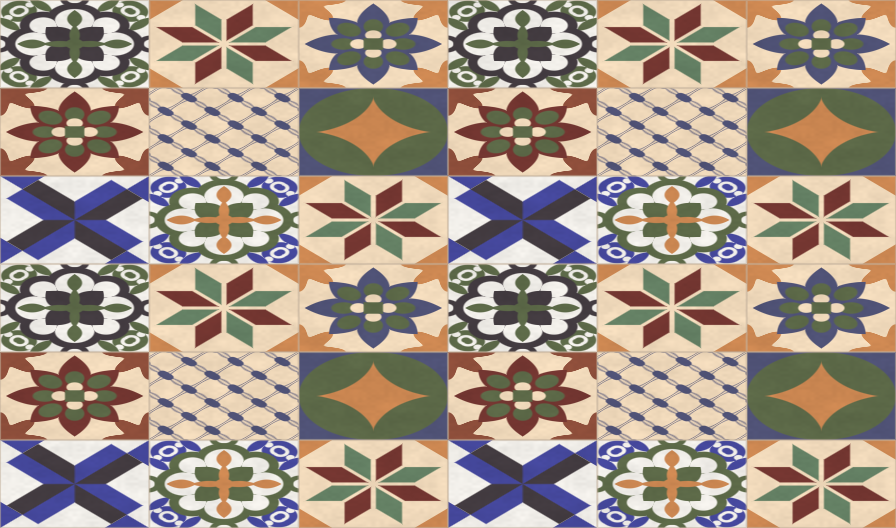
A WebGL 1 fragment shader for this pattern:

```glsl
precision highp float;
uniform vec2 u_resolution;

const vec3 CREAM = vec3(0.94, 0.85, 0.73);
const vec3 WHITE = vec3(0.94, 0.93, 0.91);
const vec3 GREEN = vec3(0.36, 0.41, 0.28);
const vec3 SAGE = vec3(0.39, 0.50, 0.39);
const vec3 DARK = vec3(0.26, 0.23, 0.25);
const vec3 ORANGE = vec3(0.80, 0.53, 0.32);
const vec3 RED = vec3(0.45, 0.21, 0.19);
const vec3 BLUE = vec3(0.27, 0.28, 0.61);
const vec3 SLATE = vec3(0.31, 0.32, 0.46);

float hash(vec2 p) {
  return fract(sin(dot(p, vec2(127.1, 311.7))) * 43758.5453);
}

float noise(vec2 p) {
  vec2 i = floor(p), f = fract(p);
  f = f * f * (3.0 - 2.0 * f);
  return mix(mix(hash(i), hash(i + vec2(1.0, 0.0)), f.x),
             mix(hash(i + vec2(0.0, 1.0)), hash(i + 1.0), f.x), f.y);
}

vec3 paint(vec3 base, vec3 ink, float d, float px) {
  return mix(base, ink, 1.0 - smoothstep(-px, px, d));
}

// Mirrors the plane into one octant
vec2 fold(vec2 p) {
  p = abs(p);
  return p.x > p.y ? p : p.yx;
}

vec2 diagonal(vec2 p) {
  return vec2(p.x + p.y, p.y - p.x) * 0.7071;
}

// Pointed leaf along x
float leaf(vec2 p, float mid, float halfLen, float halfWidth) {
  float t = (p.x - mid) / halfLen;
  return abs(p.y) - halfWidth * (1.0 - t * t);
}

// Alternates 0 and 1 between octants
float octant(vec2 p, float px) {
  vec2 q = abs(p);
  vec3 s = clamp(vec3(p, q.x - q.y) / px, -1.0, 1.0);
  return 0.5 + 0.5 * s.x * s.y * s.z;
}

vec3 starTile(vec2 p, float px) {
  vec2 q = fold(p);
  vec3 col = paint(CREAM, ORANGE, 1.55 - q.x - q.y, px);
  float d = max(abs(q.y - 0.21) - 0.175, 0.7 * (abs(q.x - q.y - 0.28) - 0.24));
  return paint(col, mix(RED, SAGE, octant(p, px)), d, px);
}

vec3 pinwheelTile(vec2 p, float px) {
  vec2 q = fold(p);
  float side = octant(p, px);
  vec3 col = paint(WHITE, mix(WHITE, BLUE, side), 1.4 - q.x - q.y, px);
  float arm = max(q.x - q.y - 0.42, q.x + q.y - 1.4);
  return paint(col, mix(BLUE, DARK, side), arm * 0.7, px);
}

vec3 flowerTile(vec2 p, vec3 petal, vec3 corner, float px) {
  vec2 q = fold(p), d = diagonal(q), c = 1.0 - abs(p);
  float scallop = 0.5 + 0.13 * cos(8.0 * atan(c.y, c.x + 0.001));
  vec3 col = paint(CREAM, corner, length(c) - scallop, px);
  float spikes = min(leaf(q, 0.45, 0.47, 0.22), leaf(d, 0.42, 0.42, 0.2));
  col = paint(col, petal, spikes, px);
  col = paint(col, GREEN, length((d - vec2(0.46, 0.0)) * vec2(0.8, 1.0)) - 0.14, px);
  col = paint(col, GREEN, length((q - vec2(0.4, 0.0)) * vec2(0.8, 1.0)) - 0.13, px);
  col = paint(col, CREAM, length(q - vec2(0.2, 0.0)) - 0.11, px);
  return paint(col, GREEN, q.x - 0.13, px);
}

vec3 scrollTile(vec2 p, vec3 band, vec3 scroll, vec3 petal, vec3 heart, float px) {
  vec2 q = fold(p), d = diagonal(q);
  // Corner curls and sprigs
  vec2 c = q - vec2(0.76, 0.73);
  float curl = max(abs(length(c) - 0.17) - 0.055, 0.06 - length(c - vec2(0.13, -0.13)));
  curl = min(curl, leaf(q - vec2(0.0, 0.92), 0.4, 0.28, 0.08));
  curl = min(curl, leaf(diagonal(q - vec2(0.88, 0.45)), 0.0, 0.22, 0.08));
  curl = min(curl, length(c) - 0.06);
  vec3 col = paint(WHITE, scroll, curl, px);
  // Lobed frame
  float lobes = min(length(q - vec2(0.53, 0.0)) - 0.33, length(q - 0.42) - 0.25);
  col = paint(col, band, abs(lobes) - 0.065, px);
  col = paint(col, band, abs(length(q - vec2(1.03, 0.0)) - 0.15) - 0.045, px);
  // Central flower
  col = paint(col, heart, min(leaf(q, 0.57, 0.2, 0.1), leaf(q.yx, 0.0, 0.0001, 0.0)), px);
  col = paint(col, petal, leaf(d, 0.26, 0.28, 0.19), px);
  col = paint(col, heart, leaf(q, 0.2, 0.24, 0.07), px);
  return paint(col, heart, length(p) - 0.12, px);
}

vec3 latticeTile(vec2 p, float px) {
  vec2 g = p * 1.6 + 0.25;
  g += 0.035 * sin(12.566 * g.yx);
  vec2 lines = abs(fract(vec2(g.x + g.y, g.x - g.y) + 0.5) - 0.5);
  float wire = abs(min(lines.x, lines.y) - 0.045) - 0.018;
  vec3 col = paint(CREAM, mix(SLATE, CREAM, 0.3), wire * 0.45, px);
  vec2 a = fract(g + 0.5) - 0.5, b = fract(g) - 0.5;
  return paint(col, SLATE, (min(length(a), length(b)) - 0.15) * 0.625, px);
}

vec3 lensTile(vec2 p, float px) {
  vec3 col = paint(SLATE, GREEN, length(p) - 1.0, px);
  return paint(col, ORANGE, 1.03 - length(1.0 - abs(p)), px);
}

vec3 pickTile(vec2 cell, vec2 p, float px) {
  if (cell.y < 0.5) {
    if (cell.x < 0.5) return scrollTile(p, DARK, GREEN, DARK, GREEN, px);
    return cell.x < 1.5 ? starTile(p, px) : flowerTile(p, SLATE, ORANGE, px);
  }
  if (cell.y < 1.5) {
    if (cell.x < 0.5) return flowerTile(p, RED, mix(RED, ORANGE, 0.3), px);
    return cell.x < 1.5 ? latticeTile(p, px) : lensTile(p, px);
  }
  if (cell.x < 0.5) return pinwheelTile(p, px);
  return cell.x < 1.5 ? scrollTile(p, GREEN, BLUE, GREEN, ORANGE, px) : starTile(p, px);
}

void main() {
  vec2 grid = gl_FragCoord.xy / u_resolution * 6.0;
  grid.y = 6.0 - grid.y;
  vec2 cell = mod(floor(grid), 3.0);
  vec2 p = (fract(grid) * 2.0 - 1.0) * vec2(1.0, -1.0);
  float px = 9.0 / u_resolution.y;
  vec3 col = pickTile(cell, p, px);
  // Cement mottling and thin joints
  vec2 wear = p + cell * 7.0;
  col *= 0.95 + 0.06 * noise(wear * 4.0) + 0.04 * noise(wear * 17.0);
  vec2 edge = 1.0 - abs(p);
  col = mix(col, vec3(0.76, 0.69, 0.61), 0.6 * (1.0 - smoothstep(0.005, 0.04, min(edge.x * 1.7, edge.y))));
  gl_FragColor = vec4(col, 1.0);
}
```
